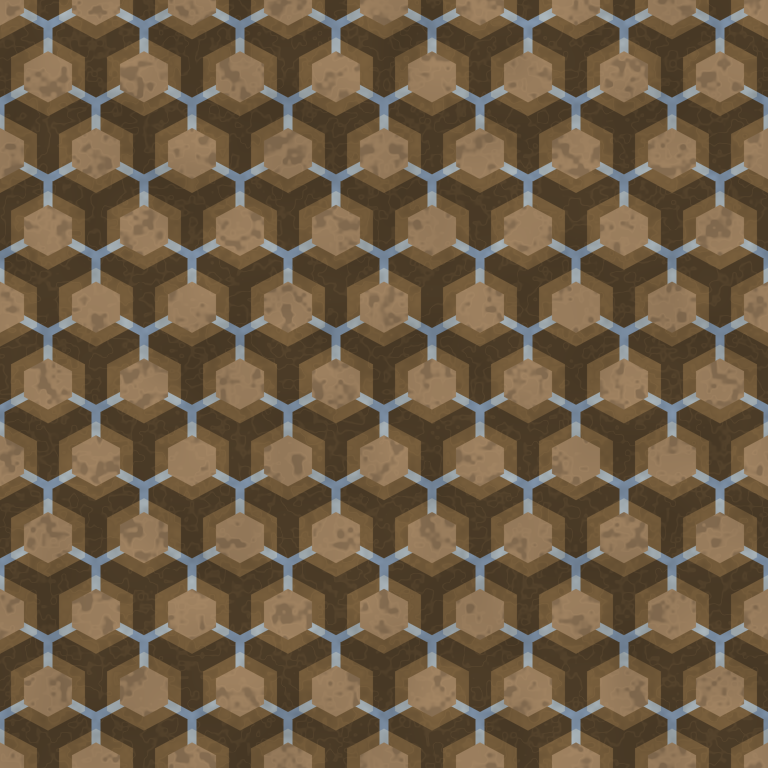
Write a Shadertoy shader that draws this pattern.

```glsl
// Offset rows of stone hexagons with brown rims, joined by pale blue three-armed struts.

float hash(vec2 p) {
    return fract(sin(dot(p, vec2(127.1, 311.7))) * 43758.5453);
}

// Value noise that wraps after a whole number of cells.
float noise(vec2 uv, float cells) {
    vec2 p = uv * cells;
    vec2 i = floor(p);
    vec2 f = fract(p);
    f = f * f * (3.0 - 2.0 * f);
    vec2 a = mod(i, cells);
    vec2 b = mod(i + 1.0, cells);
    return mix(mix(hash(a), hash(vec2(b.x, a.y)), f.x),
               mix(hash(vec2(a.x, b.y)), hash(b), f.x), f.y);
}

// Distance from the centre, measured to the sides of a pointy-top hexagon.
float hexRadius(vec2 p) {
    p = abs(p);
    return max(p.x, dot(p, vec2(0.5, 0.8660254)));
}

// Distance to three spokes: one upward, two slanting down.
float spokeDistance(vec2 p) {
    float d = 1.0;
    for (int i = 0; i < 3; i++) {
        float angle = 1.5707963 + float(i) * 2.0943951;
        vec2 dir = vec2(cos(angle), sin(angle));
        float across = abs(dot(p, vec2(-dir.y, dir.x)));
        d = min(d, max(across, -dot(p, dir)));
    }
    return d;
}

float inside(float d, float edge, float blur) {
    return 1.0 - smoothstep(edge - blur, edge + blur, d);
}

void mainImage(out vec4 fragColor, in vec2 fragCoord) {
    vec2 uv = fragCoord / iResolution.xy;
    float blur = 6.0 / min(iResolution.x, iResolution.y);

    // Eight columns and ten staggered rows, slightly flattened.
    vec2 pitch = vec2(1.0, 1.7320508);
    vec2 p = uv * vec2(8.0, 5.0) * pitch;
    vec2 evenRow = mod(p + 0.5 * pitch, pitch) - 0.5 * pitch;
    vec2 oddRow = mod(p, pitch) - 0.5 * pitch;
    vec2 q = dot(evenRow, evenRow) < dot(oddRow, oddRow) ? evenRow : oddRow;
    float radius = hexRadius(q);

    // Speckle, fine veins and broad staining.
    float coarse = noise(uv, 72.0);
    float fine = noise(uv + 0.37, 150.0);
    float grain = 0.6 * coarse + 0.4 * fine;
    float vein = 1.0 - smoothstep(0.0, 0.09, abs(grain - 0.5));
    float speckle = smoothstep(0.56, 0.74, grain);
    float stain = noise(uv + 0.13, 20.0) - 0.5;

    // Dark ground, brown rim, blue struts, then the stone face.
    vec3 ground = vec3(0.285, 0.225, 0.148) * (1.0 + 0.13 * vein);
    vec3 rim = vec3(0.44, 0.345, 0.22) * (1.0 + 0.16 * (grain - 0.5) + 0.05 * vein);
    float onRim = inside(radius, 0.385, blur);
    vec3 strut = mix(vec3(0.46, 0.53, 0.61), vec3(0.61, 0.65, 0.67), onRim);
    strut *= 1.0 + 0.18 * (grain - 0.5);
    vec3 stone = vec3(0.595, 0.485, 0.36) * (1.0 - 0.15 * speckle + 0.03 * vein);

    vec3 color = mix(ground, rim, onRim);
    color = mix(color, strut, inside(spokeDistance(q), 0.047, blur));
    color = mix(color, stone, inside(radius, 0.25, blur));
    color *= 1.0 + 0.1 * stain;

    fragColor = vec4(color, 1.0);
}
```
